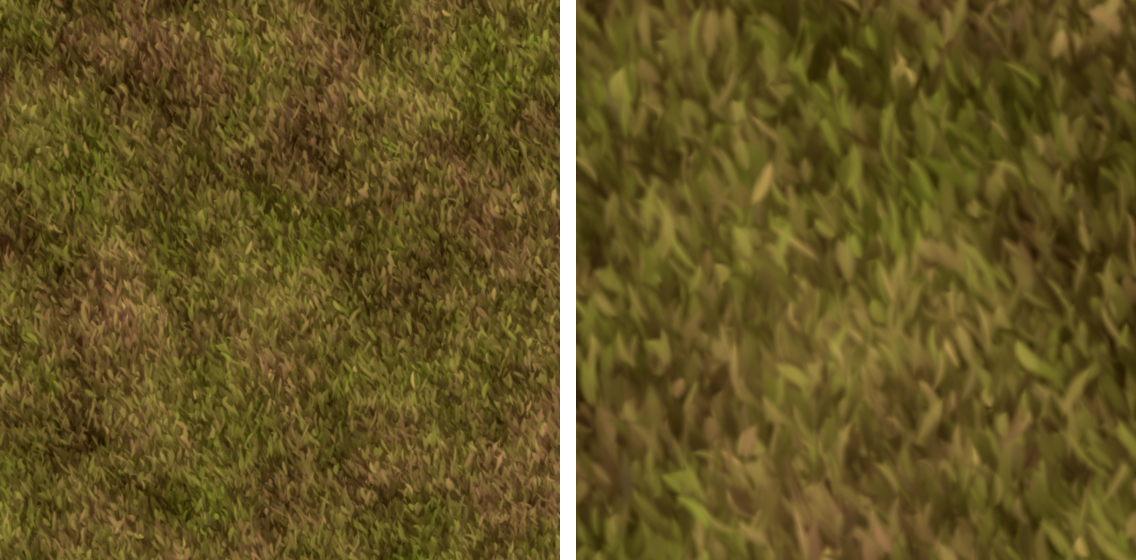
Left, the full canvas; right, a detail of the centre.
Give the GLSL for this texture, as a Shadertoy shader.

```glsl
// Dry, mossy lawn: short blurred blades leaning left over patchy brown and green ground.
#define LAYERS 8
#define CELL vec2(0.015, 0.026)
#define LEAN 0.30
#define SPREAD 1.4
#define SOFTNESS 0.0031
#define CONTRAST 0.86
#define PATCH_LIGHT 0.27
#define GAIN 0.97
#define EARTH vec3(0.440, 0.322, 0.180)
#define MOSS vec3(0.375, 0.365, 0.105)
#define STRAW vec3(0.480, 0.400, 0.210)

vec4 hash4(vec2 p) {
    vec4 q = fract(p.xyxy * vec4(0.1031, 0.1030, 0.0973, 0.1099));
    q += dot(q, q.wzxy + 33.33);
    return fract((q.xxyz + q.yzzw) * q.zywx);
}

mat2 rotation(float angle) {
    float c = cos(angle), s = sin(angle);
    return mat2(c, -s, s, c);
}

// Warped layered sines, roughly -1 to 1
float patches(vec2 p) {
    float sum = 0.0, weight = 0.5;
    for (int i = 0; i < 4; i++) {
        p = rotation(1.1) * p * 1.75 + 3.7;
        sum += weight * sin(p.x + 1.6 * sin(p.y * 0.8)) * cos(p.y + 1.3 * sin(p.x * 0.7));
        weight *= 0.72;
    }
    return sum;
}

// Cellular noise: distance to the nearest scattered point
float cellular(vec2 p) {
    vec2 home = floor(p);
    float nearest = 2.0;
    for (int y = -1; y <= 1; y++)
    for (int x = -1; x <= 1; x++) {
        vec2 id = home + vec2(x, y);
        nearest = min(nearest, length(id + hash4(id + 71.0).xy - p));
    }
    return nearest;
}

// Hue 0 is earth, 1 is moss; shadows turn warmer and lights paler
vec3 grassColor(float hue, float tone) {
    tone = max(tone, 0.3);
    return mix(EARTH, MOSS, clamp(hue, -0.15, 1.15)) * tone + vec3(0.0, 0.045, 0.075) * (tone - 1.0);
}

// Lays one scattered layer of curved, tapered blades over the colour below
vec3 bladeLayer(vec3 color, vec2 uv, float layer, float hue, float light, float soft) {
    vec2 p = rotation(LEAN + 0.16 * sin(layer * 2.4)) * uv + layer * vec2(0.737, 0.419) + 5.0;
    vec2 home = floor(p / CELL);
    float depth = mix(0.84, 1.04, layer / float(LAYERS - 1));
    for (int y = -1; y <= 1; y++)
    for (int x = -1; x <= 1; x++) {
        vec2 id = home + vec2(x, y);
        vec4 place = hash4(id + layer * 17.0);
        vec4 look = hash4(id + layer * 29.0 + 311.0);

        // Blade frame and outline
        vec2 q = p - (id + 0.5 + 0.7 * (place.xy - 0.5)) * CELL;
        q = rotation((place.z - 0.5) * SPREAD) * q;
        float halfLength = mix(0.007, 0.019, place.w);
        float halfWidth = mix(0.0019, 0.0046, look.x * look.x);
        float along = q.y / halfLength;
        float bend = (look.y - 0.5) * 0.008;
        float across = abs(q.x + bend * along * along);
        float edge = across - halfWidth * (1.0 - along * along);
        float cover = smoothstep(soft, -soft, edge) * smoothstep(1.2, 0.6, abs(along));

        // Individual hue and tone, brighter at the tip
        float tone = 1.0 + CONTRAST * (look.z - 0.5) + light + 0.12 * along;
        vec3 blade = grassColor(hue + 0.65 * (look.w - 0.5), tone * depth);
        float dry = smoothstep(0.94, 0.98, fract(look.w * 7.0 + look.y));
        blade = mix(blade, STRAW * (tone + 0.15), dry);
        color = mix(color, blade, cover * 0.88);
    }
    return color;
}

void mainImage(out vec4 fragColor, in vec2 fragCoord) {
    vec2 uv = fragCoord / iResolution.y;
    float soft = max(SOFTNESS, 0.8 / iResolution.y);

    // Broad patches of hue and light, with smaller clumps inside
    float hue = 0.47 + 0.58 * patches(uv * 5.0) + 0.15 * patches(uv * 17.0 + 4.0);
    float light = PATCH_LIGHT * patches(uv * 6.5 + 9.0) + 0.16 * patches(uv * 19.0 + 2.0);

    // Shaded ground seen between the blades
    float clods = cellular(rotation(LEAN) * uv * vec2(95.0, 60.0));
    vec3 color = grassColor(hue, 0.85 - 0.35 * clods + light);

    for (int i = 0; i < LAYERS; i++)
        color = bladeLayer(color, uv, float(i), hue, light, soft);

    fragColor = vec4(clamp(color * GAIN, 0.0, 1.0), 1.0);
}
```
